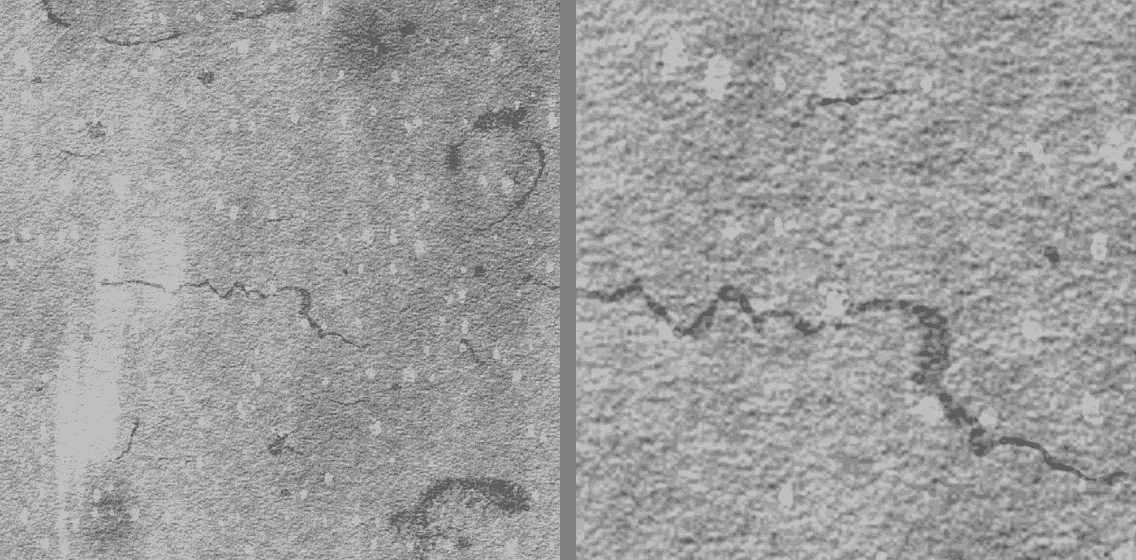
Left, the full canvas; right, a detail of the centre.
Write a Shadertoy shader that draws this texture.

```glsl
// Weathered grey concrete with gritty relief, pale vertical streaks, stains and cracks.

const float TONES[6] = float[6](0.37, 0.47, 0.55, 0.62, 0.69, 0.75);
const float LIMITS[5] = float[5](-1.58, -0.92, -0.31, 0.28, 0.87);

float hash(vec2 cell, float seed) {
    uvec2 q = uvec2(ivec2(cell) + 4096) * uvec2(1597u, 3923u);
    uint h = (q.x ^ (q.y * 2741u)) + uint(seed) * 7919u;
    h = (h ^ (h >> 15)) * 73529u;
    h = (h ^ (h >> 13)) * 49297u;
    h ^= h >> 16;
    return float(h & 65535u) / 65535.0;
}

// Smooth value noise in -1..1
float noise(vec2 p, float seed) {
    vec2 i = floor(p), f = fract(p);
    f = f * f * (3.0 - 2.0 * f);
    float low = mix(hash(i, seed), hash(i + vec2(1, 0), seed), f.x);
    float high = mix(hash(i + vec2(0, 1), seed), hash(i + vec2(1, 1), seed), f.x);
    return 2.0 * mix(low, high, f.y) - 1.0;
}

float fbm(vec2 p, float seed) {
    float sum = 0.0, gain = 0.6;
    for (int k = 0; k < 4; k++) {
        sum += gain * noise(p, seed + float(k));
        p = p * 2.03 + 7.3;
        gain *= 0.55;
    }
    return sum;
}

// Height of the gritty surface
float grit(vec2 uv) {
    return noise(uv * vec2(165.0, 250.0), 11.0) + 0.7 * noise(uv * vec2(310.0, 410.0), 12.0);
}

// Grit lit from above, with fine dust
float grain(vec2 uv) {
    float relief = grit(uv) - grit(uv + vec2(-0.0012, 0.0028));
    float dust = noise(uv * vec2(430.0, 490.0), 13.0);
    float clumps = noise(uv * vec2(75.0, 110.0), 14.0);
    return 0.72 * relief + 0.75 * dust + 0.5 * clumps;
}

// Ragged spots, one at most in each cell of a grid
float spots(vec2 uv, vec2 grid, float share, float size, float seed) {
    vec2 p = uv * grid, cell = floor(p);
    vec2 center = 0.3 + 0.4 * vec2(hash(cell, seed), hash(cell, seed + 1.0));
    float radius = size * mix(0.3, 1.0, hash(cell, seed + 2.0));
    float ragged = 0.45 * noise(uv * 130.0, seed) + 0.3 * noise(uv * 300.0, seed + 4.0);
    float d = length(fract(p) - center) / radius + ragged;
    return step(hash(cell, seed + 3.0), share) * (1.0 - smoothstep(0.65, 1.1, d));
}

float stain(vec2 uv, vec2 center, vec2 radius) {
    vec2 d = (uv - center) / radius;
    return exp(-dot(d, d)) * (1.0 + 0.5 * fbm(uv * 28.0, 20.0));
}

// Broken contour lines of a warped noise field
float cracks(vec2 uv) {
    vec2 warp = vec2(fbm(uv * 17.0, 30.0), fbm(uv * 17.0, 35.0));
    vec2 p = uv + 0.025 * warp;
    float line = abs(noise(vec2(p.x * 4.0 - p.y * 2.0, p.y * 9.0), 40.0));
    line += 0.025 * noise(uv * 170.0, 41.0);
    float gaps = smoothstep(0.12, 0.4, noise(uv * vec2(8.0, 10.0), 42.0));
    return gaps * (1.0 - smoothstep(0.015, 0.06, line));
}

float scratches(vec2 uv) {
    vec2 p = vec2(uv.x + uv.y, uv.y - uv.x);
    float lines = smoothstep(0.68, 0.9, noise(p * vec2(4.0, 150.0), 50.0));
    float area = smoothstep(0.3, 0.1, uv.x) * smoothstep(0.55, 0.7, uv.y);
    return lines * area;
}

// Broad light and dark areas, with vertical runs
float patches(vec2 uv) {
    float side = mix(0.4, -0.38, smoothstep(0.42, 0.72, uv.x + 0.08 * fbm(uv * 5.0, 60.0)));
    side += 0.35 * smoothstep(0.92, 1.0, uv.x);
    float clouds = 0.55 * fbm(uv * vec2(7.0, 5.0), 65.0);
    float runs = noise(uv * vec2(16.0, 4.0), 70.0) + 0.35 * noise(uv * vec2(55.0, 9.0), 71.0);
    float pale = smoothstep(0.45, 0.95, runs) * smoothstep(0.7, 0.4, uv.x);
    float top = smoothstep(0.8, 1.0, uv.y);
    return side + clouds + 0.28 * runs + 0.8 * pale - 0.4 * top;
}

// Steps a continuous tone through the grey palette
float palette(float tone) {
    float grey = TONES[0];
    for (int k = 0; k < 5; k++) {
        float edge = smoothstep(LIMITS[k] - 0.07, LIMITS[k] + 0.07, tone);
        grey += (TONES[k + 1] - TONES[k]) * edge;
    }
    return grey;
}

void mainImage(out vec4 fragColor, in vec2 fragCoord) {
    vec2 uv = fragCoord / iResolution.xy;
    float tone = patches(uv) + grain(uv);

    // Dark marks
    tone -= 1.5 * stain(uv, vec2(0.20, 0.08), vec2(0.055, 0.06));
    tone -= 1.1 * stain(uv, vec2(0.66, 0.92), vec2(0.07, 0.06));
    tone -= 2.2 * stain(uv, vec2(0.81, 0.72), vec2(0.012, 0.022));
    tone -= 1.7 * cracks(uv);
    tone -= 1.6 * spots(uv, vec2(9.0, 11.0), 0.12, 0.16, 80.0);

    // Pale chips and scratches
    tone += 1.5 * spots(uv, vec2(32.0, 20.0), 0.3, 0.26, 90.0);
    tone += 1.3 * spots(uv + 0.37, vec2(13.0, 9.0), 0.25, 0.2, 100.0);
    tone += 0.9 * scratches(uv);

    fragColor = vec4(vec3(palette(tone)), 1.0);
}
```
